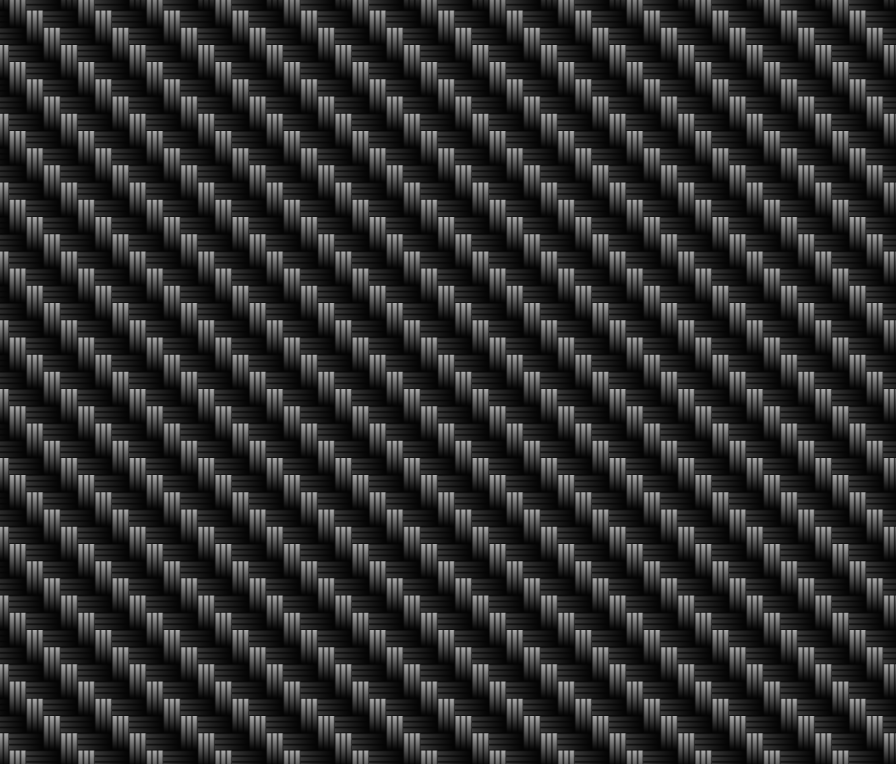
Write a Shadertoy shader that draws this texture.

```glsl
// Black carbon-fibre cloth in a 2x2 twill weave. Each tow spans two cells and
// is split into parallel strands; it fades along its length as it dips under
// its neighbour. The weave follows from the diagonal index of each cell.

const vec2  CELLS          = vec2(52.27, 44.4);  // weave cells across and down
const vec2  WEAVE_OFFSET   = vec2(1.53, 0.61);   // first tow, from the top left
const float TWILL_PERIOD   = 4.0;                // cells per diagonal repeat
const float TOW_LENGTH     = 2.0;                // cells each tow floats over
const float STRANDS        = 3.0;                // strands in one tow
const float GAP_START      = 0.45;               // strand half width before the gap
const float GAP_SHADE      = 0.25;               // brightness left inside a gap
const float FADE_POWER     = 1.15;               // falloff along a tow
const vec3  WARP_COLOR     = vec3(0.68);         // lit end of vertical tows
const vec3  WEFT_COLOR     = vec3(0.225);        // lit end of horizontal tows
const vec3  SHADOW_COLOR   = vec3(0.012);        // buried end of every tow
const int   SAMPLES        = 4;                  // antialiasing samples per axis

// Rounded strands across a tow; across runs from 0 to 1.
float strandShade(float across) {
    float fromCenter = abs(fract(across * STRANDS) - 0.5) * 2.0;
    return mix(1.0, GAP_SHADE, smoothstep(GAP_START, 1.0, fromCenter));
}

// Light on a tow, from its raised end (along = 0) to its buried end (1).
vec3 towColor(vec3 litColor, float along, float across) {
    float light = pow(1.0 - along, FADE_POWER) * strandShade(across);
    return mix(SHADOW_COLOR, litColor, light);
}

// Cloth colour at a point in cell units, with y pointing down.
vec3 weave(vec2 p) {
    vec2 cell = floor(p);
    vec2 local = p - cell;
    float diagonal = mod(cell.y - cell.x, TWILL_PERIOD);

    // Vertical tow on top
    if (diagonal < TOW_LENGTH - 0.5) {
        return towColor(WARP_COLOR, (diagonal + local.y) / TOW_LENGTH, local.x);
    }
    // Horizontal tow on top
    float step = TWILL_PERIOD - 1.0 - diagonal;
    return towColor(WEFT_COLOR, (step + local.x) / TOW_LENGTH, local.y);
}

void mainImage(out vec4 fragColor, in vec2 fragCoord) {
    vec3 color = vec3(0.0);

    // Average a regular grid of samples over the pixel
    for (int j = 0; j < SAMPLES; j++) {
        for (int i = 0; i < SAMPLES; i++) {
            vec2 jitter = (vec2(i, j) + 0.5) / float(SAMPLES) - 0.5;
            vec2 uv = (fragCoord + jitter) / iResolution.xy;
            uv.y = 1.0 - uv.y;
            color += weave(uv * CELLS - WEAVE_OFFSET);
        }
    }
    fragColor = vec4(color / float(SAMPLES * SAMPLES), 1.0);
}
```
